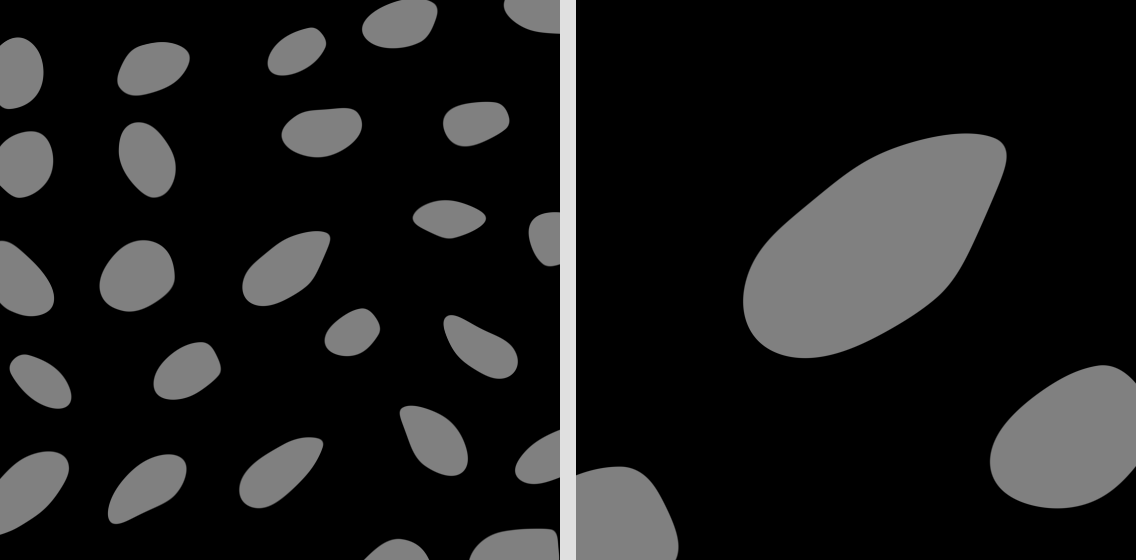
Left: the whole. Right: its middle third, enlarged.
Write a Shadertoy shader that draws this pattern.

```glsl
// Scattered flat grey pebbles, mostly oval and tilted, on a black ground.

const vec3  GROUND_COLOR  = vec3(0.0);
const vec3  PEBBLE_COLOR  = vec3(0.5);
const vec2  CELL_SIZE     = vec2(0.25, 0.19);  // one pebble at most per cell
const float GRID_TILT     = 0.12;              // radians
const float FILL_CHANCE   = 0.93;              // share of cells in use
const vec2  RADIUS_RANGE  = vec2(0.043, 0.072);
const vec2  STRETCH_RANGE = vec2(1.03, 1.5);   // square root of the aspect ratio
const float ROUND_LIMIT   = 1.14;              // rounder pebbles stand upright
const vec2  RISING_ANGLES = vec2(-0.05, 0.6);
const float FALLING_ANGLE = -0.85;
const float FALLING_SHARE = 0.24;
const float TAPER         = 0.2;               // egg shape
const float FLAT_SIDE     = 0.86;              // height of the flattened side
const float FLAT_BLEND    = 0.014;
const float GAP           = 0.01;
const vec2  DRIFT         = vec2(2.3, 0.055);  // frequency, amount
const vec2  WOBBLE        = vec2(10.0, 0.009); // frequency, amount
const float SEED          = 17.0;

vec2 hash2(vec2 p) {
    vec3 q = fract(p.xyx * vec3(0.1031, 0.1030, 0.0973));
    q += dot(q, q.yzx + 33.33);
    return fract((q.xx + q.yz) * q.zy);
}

mat2 rotation(float angle) {
    float c = cos(angle), s = sin(angle);
    return mat2(c, -s, s, c);
}

float gradientDot(vec2 corner, vec2 offset) {
    float angle = 6.2832 * hash2(corner + SEED).x;
    return dot(vec2(cos(angle), sin(angle)), offset);
}

float gradientNoise(vec2 p) {
    vec2 i = floor(p), f = p - i;
    vec2 u = f * f * f * (f * (f * 6.0 - 15.0) + 10.0);
    vec2 e = vec2(0.0, 1.0);
    float low  = mix(gradientDot(i, f), gradientDot(i + e.yx, f - e.yx), u.x);
    float high = mix(gradientDot(i + e, f - e), gradientDot(i + 1.0, f - 1.0), u.x);
    return mix(low, high, u.y);
}

vec2 warp(vec2 p, vec2 freqAmount) {
    vec2 q = p * freqAmount.x;
    return freqAmount.y * vec2(gradientNoise(q), gradientNoise(q + 41.7));
}

float smoothMax(float a, float b, float k) {
    float h = max(k - abs(a - b), 0.0) / k;
    return max(a, b) + 0.25 * h * h * k;
}

// Approximate signed distance to a tapered oval with one flattened side.
float pebbleDistance(vec2 p, vec2 axes, float taper, float flatAngle) {
    vec2 q = p;
    q.y /= 1.0 + taper * clamp(p.x / axes.x, -1.2, 1.2);
    float k0 = length(q / axes);
    float k1 = max(length(q / (axes * axes)), 1e-3);
    float oval = k0 * (k0 - 1.0) / k1;
    vec2 side = vec2(cos(flatAngle), sin(flatAngle));
    float flatCut = dot(p, side) - FLAT_SIDE * length(axes * side);
    return smoothMax(oval, flatCut, FLAT_BLEND);
}

// Distance to the pebble of the cell around p.
float pebbleField(vec2 p) {
    float row = floor(p.y / CELL_SIZE.y);
    p.x += CELL_SIZE.x * (0.5 * row + 0.4 * hash2(vec2(row, SEED)).x);
    vec2 cell = floor(p / CELL_SIZE);
    vec2 local = p - (cell + 0.5) * CELL_SIZE;

    vec2 place = hash2(cell + SEED);
    vec2 form  = hash2(cell + SEED + 57.0);
    vec2 turn  = hash2(cell + SEED + 113.0);
    vec2 cut   = hash2(cell + SEED + 191.0);
    if (cut.y > FILL_CHANCE) return 1.0;

    // Size and direction
    float radius  = mix(RADIUS_RANGE.x, RADIUS_RANGE.y, form.x);
    float stretch = mix(STRETCH_RANGE.x, STRETCH_RANGE.y, form.y);
    vec2 axes = radius * vec2(stretch, 1.0 / stretch);
    float angle = mix(RISING_ANGLES.x, RISING_ANGLES.y, turn.y);
    if (turn.x < FALLING_SHARE) angle = FALLING_ANGLE + 0.4 * turn.y;
    if (stretch < ROUND_LIMIT) angle += 1.3;

    // Shift within the room that the pebble leaves in its cell
    vec2 dir = vec2(cos(angle), sin(angle));
    vec2 extent = vec2(length(axes * dir), length(axes * dir.yx));
    vec2 room = max(0.5 * CELL_SIZE - extent - GAP, 0.0);
    local -= room * (2.0 * place - 1.0);

    float taper = TAPER * (2.0 * fract(place.x * 7.0 + turn.x) - 1.0);
    return pebbleDistance(rotation(angle) * local, axes, taper, 6.2832 * cut.x);
}

void mainImage(out vec4 fragColor, in vec2 fragCoord) {
    vec2 p = fragCoord / iResolution.y;
    float pixel = 1.0 / iResolution.y;
    vec2 warped = p + warp(p, DRIFT) + warp(p, WOBBLE);
    float d = pebbleField(rotation(GRID_TILT) * warped);
    float cover = 1.0 - smoothstep(-0.8 * pixel, 0.8 * pixel, d);
    fragColor = vec4(mix(GROUND_COLOR, PEBBLE_COLOR, cover), 1.0);
}
```
